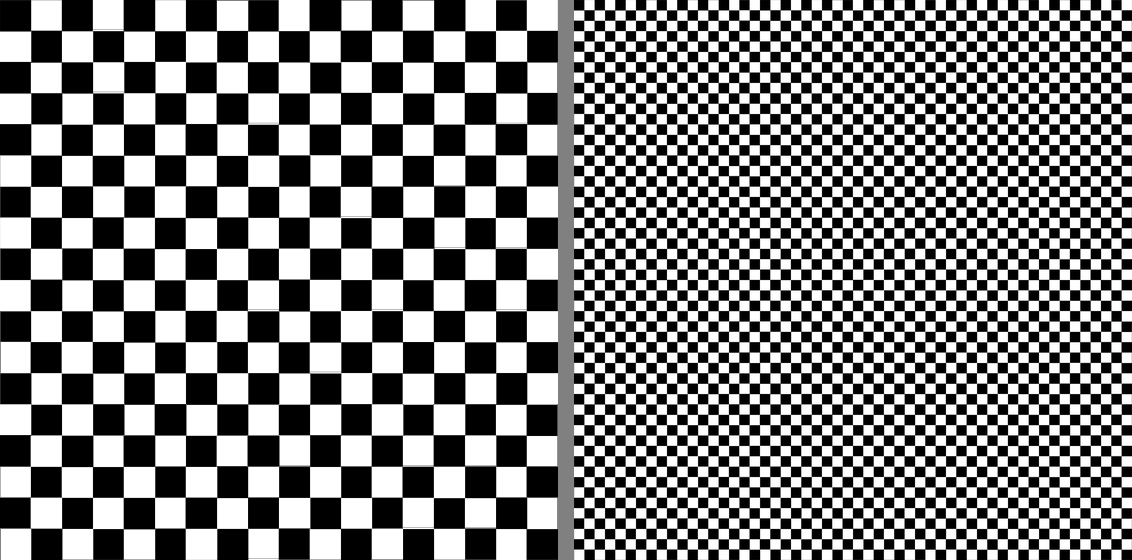
Left, the tile; right, the same tile 3 across and 3 down.
This pattern is drawn by a Shadertoy shader. Its source:

```glsl
// Black and white checkerboard with slightly uneven, softened edges.
// Two signed square waves are multiplied; each edge segment gets a small
// hashed offset, and a few white squares carry a faint hairline at the foot.
#define CELLS 18.0          // squares across and down, even so it tiles
#define EDGE_SOFT 0.018     // least half width of an edge, in squares
#define EDGE_JITTER 0.014   // greatest offset of an edge, in squares
#define INK_GAIN 1.2        // above 1 darkens the edge greys
#define HAIR_CHANCE 0.08    // share of white squares with a hairline
#define HAIR_HEIGHT 0.045   // hairline height above the square's foot
#define HAIR_WIDTH 0.014    // hairline thickness, in squares
#define HAIR_INK 0.6        // darkness of a hairline

// Sine-free hash that wraps with the board
float hash(vec2 cell, float seed) {
    vec3 q = fract(vec3(mod(cell, CELLS), seed).xyx * vec3(0.1031, 0.1030, 0.0973) + seed * 0.137);
    q += dot(q, q.yzx + 33.33);
    return fract((q.x + q.y) * q.z);
}

// Signed square wave along one axis: +1 in even squares, -1 in odd ones
float squareWave(float x, float lane, float halfWidth, float seed) {
    float line = floor(x + 0.5);
    float offset = (hash(vec2(line, lane), seed) * 2.0 - 1.0) * EDGE_JITTER;
    float side = 1.0 - 2.0 * mod(line, 2.0);
    return side * clamp((x - line - offset) / halfWidth, -1.0, 1.0);
}

void mainImage(out vec4 fragColor, in vec2 fragCoord) {
    vec2 p = fragCoord / iResolution.xy * CELLS;
    vec2 pixel = CELLS / iResolution.xy;
    vec2 halfWidth = max(0.5 * pixel, vec2(EDGE_SOFT));
    vec2 cell = floor(p);

    // Checker from the product of both waves
    float waveX = squareWave(p.x, cell.y, halfWidth.x, 1.0);
    float waveY = squareWave(p.y, cell.x, halfWidth.y, 2.0);
    float shade = pow(0.5 + 0.5 * waveX * waveY, INK_GAIN);

    // Occasional hairline, covered by area so it holds at any size
    float reach = 0.5 * (HAIR_WIDTH + pixel.y);
    float away = abs(p.y - cell.y - HAIR_HEIGHT);
    float hair = clamp((reach - away) / pixel.y, 0.0, min(1.0, HAIR_WIDTH / pixel.y));
    hair *= step(hash(cell, 3.0), HAIR_CHANCE);
    shade *= 1.0 - HAIR_INK * hair;

    fragColor = vec4(vec3(shade), 1.0);
}
```
